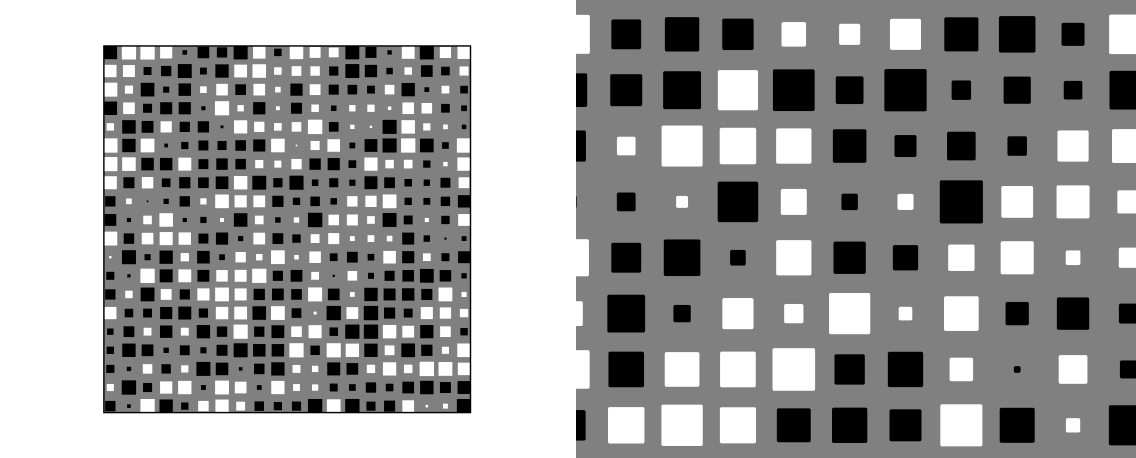
Left: the whole. Right: its middle third, enlarged.
This pattern is drawn by a Shadertoy shader. Its source:

```glsl
#define COUNT 20.0          // squares across and down
#define PITCH 0.04065       // centre spacing, in canvas heights
#define MARGIN 0.346        // frame to first centre, in pitches
#define MAX_SIDE 0.707      // largest square before its outline, in pitches
#define OUTLINE 0.033       // outline half width, rounds the corners
#define FRAME_WIDTH 0.076   // frame line, in pitches
#define BLACK_SHARE 0.53    // chance that a square is black
#define SHIFT vec2(0.0157, -0.0006)  // frame centre from canvas centre
#define GROUND vec3(0.5)
#define SEED 37u

// Two random values in 0..1 per cell, by integer mixing
vec2 hash22(ivec2 cell) {
    uvec2 v = uvec2(cell) + SEED;
    v = v * 1664525u + 1013904223u;
    v.x += v.y * 1664525u;
    v.y += v.x * 1664525u;
    v ^= v >> 16u;
    v.x += v.y * 1664525u;
    v.y += v.x * 1664525u;
    v ^= v >> 16u;
    return vec2(v & 0xffffu) / 65535.0;
}

float boxDistance(vec2 p, vec2 halfSize) {
    vec2 d = abs(p) - halfSize;
    return length(max(d, 0.0)) + min(max(d.x, d.y), 0.0);
}

float coverage(float dist, float pixel) {
    return clamp(0.5 - dist / pixel, 0.0, 1.0);
}

void mainImage(out vec4 fragColor, in vec2 fragCoord) {
    // Pitch units, centred on the frame
    float pixel = 1.0 / (iResolution.y * PITCH);
    vec2 p = ((fragCoord - 0.5 * iResolution.xy) / iResolution.y - SHIFT) / PITCH;
    float halfFrame = 0.5 * (COUNT - 1.0) + MARGIN;
    float frame = boxDistance(p, vec2(halfFrame));

    // Cell index and position about the cell centre
    vec2 grid = p + 0.5 * COUNT;
    vec2 cell = clamp(floor(grid), 0.0, COUNT - 1.0);
    vec2 local = grid - cell - 0.5;

    // Square whose area follows a random weight, black or white by its sign
    vec2 rnd = hash22(ivec2(cell));
    float halfSide = 0.5 * MAX_SIDE * sqrt(rnd.x);
    float square = boxDistance(local, vec2(halfSide)) - OUTLINE;
    vec3 ink = vec3(step(BLACK_SHARE, rnd.y));
    vec3 panel = mix(GROUND, ink, coverage(square, pixel));

    // Panel clipped to the frame on white, then the frame line
    vec3 color = mix(vec3(1.0), panel, coverage(frame, pixel));
    color *= 1.0 - coverage(abs(frame) - 0.5 * FRAME_WIDTH, pixel);
    fragColor = vec4(color, 1.0);
}
```
